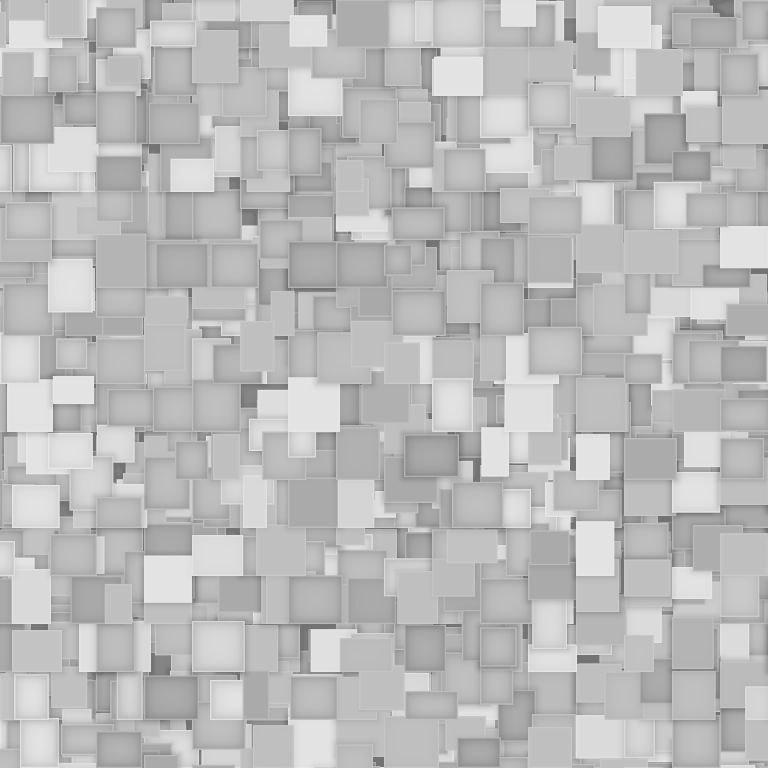
Write a WebGL 1 fragment shader that draws this background.

```glsl
precision highp float;
// Layered grey rectangles with soft inner shading, thin light rims and drop shadows.

uniform vec2 u_resolution;

#define CELLS 16.0        // grid cells across the canvas
#define LAYERS 6          // stacked sheets of rectangles
#define PRESENCE 0.72     // chance that a cell holds a rectangle
#define MAX_SHIFT 0.65    // largest offset from the cell corner
#define BASE_TONE 0.75
#define LIGHT_RANGE 0.14
#define DARK_RANGE 0.085
#define GAP_TONE 0.52
#define INNER_SOFTNESS 0.10
#define INNER_DEPTH 0.15
#define SHADOW_REACH 0.18
#define RIM_WIDTH 0.028

float hash(vec2 p, float seed) {
    return fract(sin(dot(p, vec2(127.1, 311.7)) + seed * 74.7) * 43758.5453);
}

vec2 hash2(vec2 p, float seed) {
    return vec2(hash(p, seed), hash(p, seed + 0.37));
}

// Mostly mid grey, with a tail of lighter and darker tiles
float tileTone(float r) {
    float s = r * 2.0 - 1.0;
    float range = s > 0.0 ? LIGHT_RANGE : -DARK_RANGE;
    return BASE_TONE + range * smoothstep(0.35, 0.85, abs(s));
}

// Paints one rectangle, given in cell units, over the tone below it
float paintTile(float below, vec2 p, vec2 id, float seed, float pixel) {
    vec2 size = mix(vec2(0.5), vec2(1.15), sqrt(hash2(id, seed + 1.0)));
    vec2 snapped = step(0.45, hash2(id, seed + 2.0));
    vec2 corner = MAX_SHIFT * hash2(id, seed + 3.0) * snapped;
    vec2 inset = 0.5 * size - abs(p - corner - 0.5 * size);
    float dist = length(max(-inset, 0.0)) - max(min(inset.x, inset.y), 0.0);

    // Shadow cast on what lies below
    float strength = hash(id, seed + 4.0);
    float shadow = clamp(1.0 - dist / SHADOW_REACH, 0.0, 1.0);
    below -= 0.13 * strength * strength * shadow * shadow;

    // Fill that darkens toward its edges on some tiles
    float tone = tileTone(hash(id, seed + 5.0));
    vec2 lift = 1.0 - exp(-max(inset, 0.0) / INNER_SOFTNESS);
    float shading = smoothstep(0.35, 0.8, hash(id, seed + 6.0));
    float fill = tone - INNER_DEPTH * shading * (1.0 - lift.x * lift.y);

    // Thin light rim
    float rim = smoothstep(-RIM_WIDTH - pixel, -RIM_WIDTH + pixel, dist);
    fill = mix(fill, max(tone, 0.72) + 0.04, rim * 0.75);

    float cover = 1.0 - smoothstep(-0.5 * pixel, 0.5 * pixel, dist);
    return mix(below, fill, cover);
}

void main() {
    vec2 p = gl_FragCoord.xy / u_resolution.y * CELLS;
    float pixel = CELLS / u_resolution.y;
    vec2 home = floor(p);
    float tone = GAP_TONE;

    // Bottom layer first, neighbours in a fixed order
    for (int layer = 0; layer < LAYERS; layer++) {
        float seed = float(layer) * 11.3;
        for (int j = -1; j <= 1; j++) {
            for (int i = -1; i <= 1; i++) {
                vec2 id = home + vec2(float(i), float(j));
                if (hash(id, seed) < PRESENCE) {
                    tone = paintTile(tone, p - id, id, seed, pixel);
                }
            }
        }
    }
    gl_FragColor = vec4(vec3(clamp(tone, 0.45, 0.9)), 1.0);
}
```
